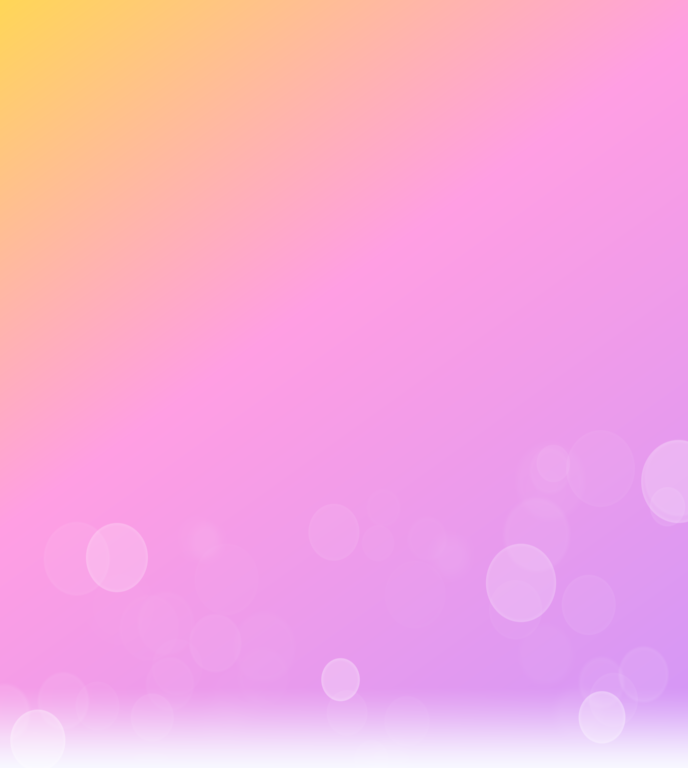
A Shadertoy shader for this background:

```glsl
// A diagonal yellow-pink-violet gradient with a pale mist along the bottom.
// Translucent discs float low in the frame: two rows of clear ones follow
// short formulas, and fainter ones are scattered by a hash, rising to the right.

const float PI = 3.14159265;

const vec3 YELLOW = vec3(1.00, 0.84, 0.34);
const vec3 PINK   = vec3(1.00, 0.62, 0.89);
const vec3 VIOLET = vec3(0.82, 0.59, 0.97);
const vec3 MIST   = vec3(0.97, 0.97, 1.00);

const vec2  GRADIENT_AXIS = vec2(0.392, 0.608); // weights of right and down
const float PINK_STOP     = 0.42;
const float MIST_HEIGHT   = 0.105;

const int   UPPER_COUNT   = 4;
const int   LOWER_COUNT   = 3;
const int   FAINT_COUNT   = 44;
const float CLEAR_OPACITY = 0.22;
const float FAINT_OPACITY = 0.10;
const float RIM_WIDTH     = 0.004;
const float RIM_STRENGTH  = 0.35;

// Three random values in 0..1 from one number
vec3 hash3(float n) {
    vec3 p = fract(n * vec3(0.1031, 0.1030, 0.0973) + 0.37);
    p += dot(p, p.yzx + 33.33);
    return fract((p.xxy + p.yzz) * p.zyx);
}

vec3 skyGradient(vec2 uv) {
    float t = dot(vec2(uv.x, 1.0 - uv.y), GRADIENT_AXIS);
    vec3 warm = mix(YELLOW, PINK, clamp(t / PINK_STOP, 0.0, 1.0));
    float cool = clamp((t - PINK_STOP) / (1.0 - PINK_STOP), 0.0, 1.0);
    return mix(warm, VIOLET, cool);
}

// Coverage of a disc with a slightly brighter rim; blur softens both
float disc(vec2 uv, vec2 center, float radius, float blur) {
    float soft = max(blur, 1.0 / iResolution.y);
    float d = length(uv - center) - radius;
    float fill = 1.0 - smoothstep(-soft, soft, d);
    float rim = smoothstep(-RIM_WIDTH - soft, 0.0, d) * RIM_STRENGTH;
    float sharpness = 1.0 - smoothstep(0.002, 0.010, blur);
    return fill * (0.9 + rim * sharpness);
}

vec3 addDisc(vec3 color, float coverage, float opacity) {
    return mix(color, vec3(1.0), coverage * opacity);
}

void mainImage(out vec4 fragColor, in vec2 fragCoord) {
    vec2 uv = fragCoord / iResolution.xy;
    vec3 color = skyGradient(uv);

    // Bottom mist
    float mist = clamp(1.0 - uv.y / MIST_HEIGHT, 0.0, 1.0);
    color = mix(color, MIST, mix(mist, smoothstep(0.0, 1.0, mist), 0.4));

    // Faint scattered discs, denser towards the lower right
    for (int i = 0; i < FAINT_COUNT; i++) {
        vec3 place = hash3(float(i) + 3.0);
        vec3 look = hash3(float(i) + 71.0);
        float x = pow(place.x, 0.8);
        float ceiling = mix(0.31, 0.45, x * x);
        vec2 center = vec2(x, ceiling * pow(place.y, 1.15));
        float radius = mix(0.022, 0.050, place.z);
        float blur = mix(0.001, 0.014, look.x * look.x);
        float opacity = FAINT_OPACITY * mix(0.15, 1.0, look.y * look.y);
        color = addDisc(color, disc(uv, center, radius, blur), opacity);
    }

    // Upper row: a zigzag that widens to the right
    for (int i = 0; i < UPPER_COUNT; i++) {
        float k = float(i);
        float zigzag = cos(PI * k) * exp2(k);
        vec2 center = vec2(0.17 + 0.272 * k + 0.05 * sin(PI * k / 3.0),
                           0.285 - 0.011 * zigzag);
        float radius = 0.045 + 0.003 * k - 0.011 * float(i == 1);
        float opacity = CLEAR_OPACITY * (i == 1 ? 0.35 : 1.0);
        color = addDisc(color, disc(uv, center, radius, 0.001), opacity);
    }

    // Lower row: a shallow arch inside the mist
    for (int i = 0; i < LOWER_COUNT; i++) {
        float k = float(i);
        float arch = sin(0.5 * PI * k);
        vec2 center = vec2(0.055 + 0.41 * k + 0.03 * arch,
                           0.036 + 0.015 * k + 0.064 * arch);
        float radius = 0.040 - 0.003 * k - 0.009 * arch;
        color = addDisc(color, disc(uv, center, radius, 0.001), CLEAR_OPACITY * 1.4);
    }

    fragColor = vec4(color, 1.0);
}
```
